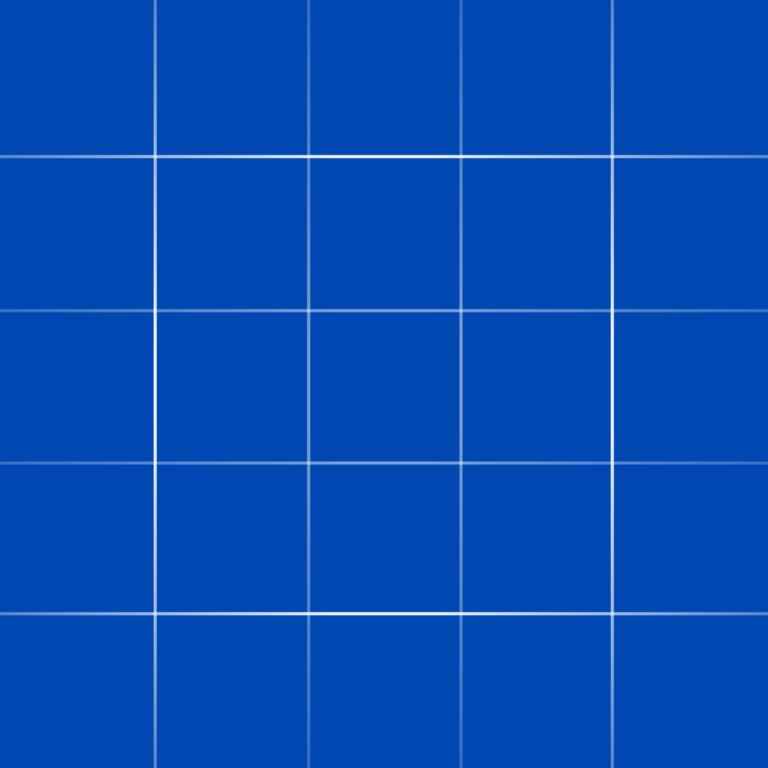
This pattern is drawn by a WebGL 1 fragment shader. Its source:

```glsl
precision highp float;

// A blue field ruled by four vertical and four horizontal soft white lines,
// leaving five cells each way. The outer pair in each direction is brighter,
// and every line fades from its middle towards the canvas border.

uniform vec2 u_resolution;

const vec3 FIELD_BLUE = vec3(0.0, 0.28, 0.70);
const vec3 LINE_WHITE = vec3(1.0);

const float LINES = 4.0;
const float PITCH = 0.1984;                        // spacing between lines
const vec2 GRID_CENTRE = vec2(0.4997, 0.4985);
const vec2 INNER_NUDGE = vec2(0.0014, -0.0022);    // slight offset of inner pair

const float HALF_WIDTH = 0.0020;
const float SOFTNESS = 0.0014;

// Opacity at the middle (x) and at the ends (y) of a line
const vec2 OUTER_OPACITY = vec2(0.97, 0.36);
const vec2 INNER_OPACITY = vec2(0.49, 0.22);
const float FADE_START = 0.06;
const float FADE_END = 0.50;

// Coverage of a soft stroke at a given distance from its axis
float stroke(float dist, float blur) {
    return 1.0 - smoothstep(HALF_WIDTH - blur, HALF_WIDTH + blur, abs(dist));
}

// Opacity along a line, strongest in the middle
float fadeAlong(float along, vec2 opacity) {
    float t = clamp((abs(along - 0.5) - FADE_START) / (FADE_END - FADE_START), 0.0, 1.0);
    return mix(opacity.x, opacity.y, t);
}

// Combined opacity of the parallel lines that cross one axis
float ruling(float across, float along, float centre, float nudge, float blur) {
    float alpha = 0.0;
    for (float i = 0.0; i < LINES; i += 1.0) {
        float slot = i - 0.5 * (LINES - 1.0);
        float inner = 1.0 - step(1.0, abs(slot));
        float axis = centre + slot * PITCH + inner * nudge;
        vec2 opacity = mix(OUTER_OPACITY, INNER_OPACITY, inner);
        alpha = max(alpha, stroke(across - axis, blur) * fadeAlong(along, opacity));
    }
    return alpha;
}

void main() {
    vec2 uv = gl_FragCoord.xy / u_resolution;
    float pixel = 1.0 / min(u_resolution.x, u_resolution.y);
    float blur = max(SOFTNESS, 0.6 * pixel);

    float vertical = ruling(uv.x, uv.y, GRID_CENTRE.x, INNER_NUDGE.x, blur);
    float horizontal = ruling(uv.y, uv.x, GRID_CENTRE.y, INNER_NUDGE.y, blur);

    // Layer both rulings so that crossings glow a little brighter
    float alpha = 1.0 - (1.0 - vertical) * (1.0 - horizontal);
    gl_FragColor = vec4(mix(FIELD_BLUE, LINE_WHITE, alpha), 1.0);
}
```
